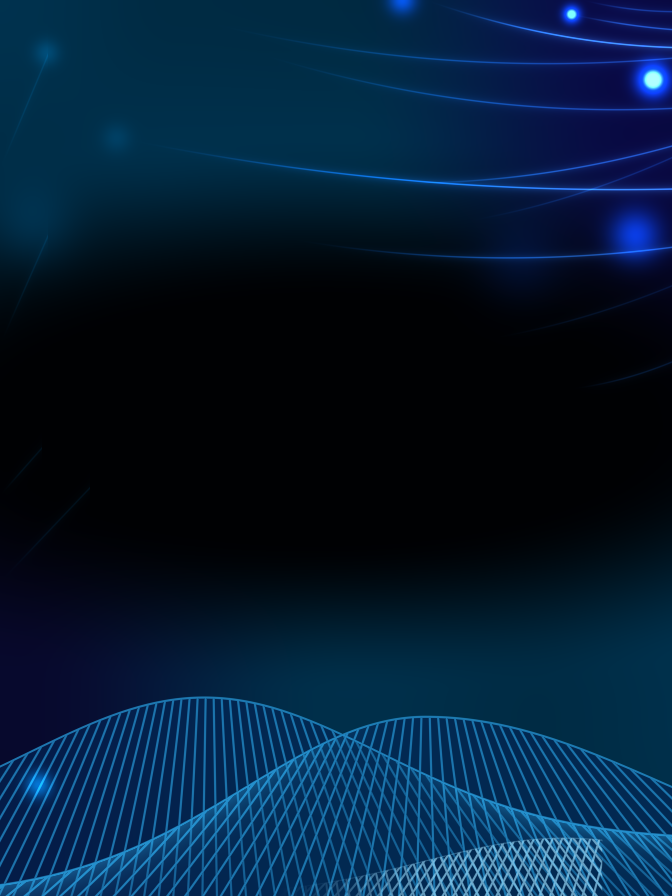
Give the GLSL for this background, as a Shadertoy shader.

```glsl
// Dark blue technology backdrop: teal and navy haze around a black oval,
// thin light arcs with glowing nodes above, and fanned rib sheets below.
// Sheets are bell curves filled with rays that spread from a hidden apex.

const float ASPECT = 0.75;
const float RIB_HALF = 0.0012;
const vec3 TEAL = vec3(0.0, 0.175, 0.275);
const vec3 NAVY = vec3(0.035, 0.035, 0.27);
const vec3 DEEP_NAVY = vec3(0.03, 0.035, 0.18);
const vec3 NIGHT = vec3(0.0, 0.003, 0.012);
const vec3 SHEET_FILL = vec3(0.01, 0.15, 0.34);
const vec3 RIB_COLOR = vec3(0.14, 0.56, 0.80);
const vec3 ARC_COLOR = vec3(0.06, 0.38, 0.82);
const vec3 PALE = vec3(0.62, 0.88, 1.0);
const vec2 OVAL_CENTER = vec2(0.36, 0.525);
const vec2 APEX_LEFT = vec2(0.234, 0.492);
const vec2 APEX_RIGHT = vec2(0.475, 0.375);

// Arcs: start and end, then sag and brightness
const int ARCS = 11;
const vec4 ARC_ENDS[ARCS] = vec4[ARCS](
    vec4(0.475, 1.0, 0.75, 0.947), vec4(0.638, 0.984, 0.75, 0.967),
    vec4(0.65, 1.0, 0.75, 0.987), vec4(0.234, 0.974, 0.75, 0.935),
    vec4(0.286, 0.941, 0.75, 0.879), vec4(0.143, 0.844, 0.75, 0.789),
    vec4(0.43, 0.796, 0.75, 0.837), vec4(0.325, 0.733, 0.75, 0.724),
    vec4(0.52, 0.753, 0.75, 0.824), vec4(0.547, 0.622, 0.75, 0.681),
    vec4(0.638, 0.566, 0.75, 0.596));
const vec2 ARC_STYLE[ARCS] = vec2[ARCS](
    vec2(0.011, 1.0), vec2(0.002, 0.6), vec2(0.003, 0.4), vec2(0.021, 0.45),
    vec2(0.021, 0.5), vec2(0.017, 0.9), vec2(0.012, 0.6), vec2(0.016, 0.6),
    vec2(0.008, 0.25), vec2(0.006, 0.15), vec2(0.004, 0.2));

// Faint straight streaks on the left: start and end
const int STREAKS = 4;
const vec4 STREAK_ENDS[STREAKS] = vec4[STREAKS](
    vec4(0.0, 0.811, 0.052, 0.935), vec4(0.0, 0.615, 0.052, 0.733),
    vec4(0.0, 0.35, 0.098, 0.453), vec4(0.0, 0.447, 0.046, 0.499));

// Nodes: position, radius, strength (above one gives a pale core)
const int NODES = 9;
const vec4 NODE[NODES] = vec4[NODES](
    vec4(0.729, 0.911, 0.017, 2.0), vec4(0.638, 0.984, 0.009, 1.7),
    vec4(0.709, 0.737, 0.027, 0.85), vec4(0.449, 1.0, 0.015, 0.8),
    vec4(0.052, 0.941, 0.014, 0.3), vec4(0.043, 0.124, 0.014, 1.0),
    vec4(0.13, 0.846, 0.016, 0.18), vec4(0.039, 0.746, 0.045, 0.2),
    vec4(0.58, 0.707, 0.045, 0.14));

float hash(vec2 p) { return fract(sin(dot(p, vec2(127.1, 311.7))) * 43758.5453); }

float noise(vec2 p) {
    vec2 i = floor(p), f = fract(p);
    f = f * f * (3.0 - 2.0 * f);
    return mix(mix(hash(i), hash(i + vec2(1, 0)), f.x),
               mix(hash(i + vec2(0, 1)), hash(i + vec2(1, 1)), f.x), f.y);
}

float bell(float x, float center, float width) {
    float k = (x - center) / width;
    return exp(-k * k);
}

float stroke(float d, float halfWidth, float px) {
    return 1.0 - smoothstep(halfWidth - 0.7 * px, halfWidth + 0.7 * px, abs(d));
}

// Sagging curve that brightens from its start to its end
float arc(vec2 p, vec4 ends, float sag, float px) {
    float span = ends.z - ends.x, t = (p.x - ends.x) / span;
    float y = mix(ends.y, ends.w, t) - 4.0 * sag * t * (1.0 - t);
    float slope = (ends.w - ends.y - 4.0 * sag * (1.0 - 2.0 * t)) / span;
    float d = (p.y - y) * inversesqrt(1.0 + slope * slope);
    float fade = smoothstep(0.0, 0.6, t) * step(t, 1.02);
    return fade * (0.75 * stroke(d, 0.0008, px) + 0.35 * exp(-abs(d) / 0.004));
}

// Evenly spaced rays spreading down from an apex
float ribs(vec2 p, vec2 apex, float spacing, float px) {
    float drop = max(apex.y - p.y, 0.01), u = (p.x - apex.x) / drop;
    float d = (fract(u / spacing) - 0.5) * spacing * drop * inversesqrt(1.0 + u * u);
    return stroke(d, RIB_HALF, px);
}

vec3 backdrop(vec2 p) {
    vec3 upper = mix(TEAL, NAVY, smoothstep(0.38, 0.72, p.x + 0.15 * (p.y - 0.9)));
    vec3 lower = mix(DEEP_NAVY, TEAL, smoothstep(0.02, 0.38, p.x));
    vec3 haze = mix(lower, upper, smoothstep(0.4, 0.6, p.y));
    haze *= 0.92 + 0.22 * noise(p * 5.0);
    vec2 radii = vec2(0.42, p.y > OVAL_CENTER.y ? 0.165 : 0.15);
    return mix(NIGHT, haze, smoothstep(0.85, 2.0, length((p - OVAL_CENTER) / radii)));
}

vec3 addSheets(vec3 col, vec2 p, float px) {
    float crestA = 0.0625 + 0.159 * bell(p.x, 0.228, 0.28);
    float crestB = 0.2 * bell(p.x, 0.475, p.x < 0.475 ? 0.284 : 0.39);
    float inA = smoothstep(-px, px, crestA - p.y);
    float inB = smoothstep(-px, px, crestB - p.y);
    col = mix(col, SHEET_FILL, 0.65 * max(inA, inB));
    float rays = inA * mix(0.75, 0.55, inB) * ribs(p, APEX_LEFT, 0.033, px);
    rays = max(rays, 0.75 * inB * ribs(p, APEX_RIGHT, 0.053, px));
    // Crowded lines glow just under the crests
    float glow = inB * exp(-abs(crestB - p.y) / 0.022) * (1.0 - smoothstep(0.25, 0.45, p.x));
    glow += inA * exp(-abs(crestA - p.y) / 0.015) * smoothstep(0.38, 0.6, p.x);
    rays = max(rays, 0.8 * max(stroke(p.y - crestA, 0.0012, px), stroke(p.y - crestB, 0.0012, px)));
    col = mix(col, RIB_COLOR, min(rays + 0.5 * glow, 1.0));
    // Small pale lattice at the lower right
    float crestC = 0.065 * bell(p.x, 0.63, 0.22);
    float inC = smoothstep(-px, px, crestC - p.y) * (1.0 - smoothstep(0.672 - px, 0.672 + px, p.x));
    float lattice = max(ribs(p, vec2(0.3, 0.5), 0.024, px), ribs(p, vec2(0.8, 0.5), 0.024, px));
    lattice = max(lattice, 0.6 * stroke(p.y - crestC, 0.001, px));
    return mix(col, PALE, 0.65 * inC * lattice * smoothstep(0.3, 0.5, p.x));
}

void mainImage(out vec4 fragColor, in vec2 fragCoord) {
    vec2 p = fragCoord / iResolution.xy * vec2(ASPECT, 1.0);
    float px = 1.0 / iResolution.y;
    vec3 col = addSheets(backdrop(p), p, px);
    for (int i = 0; i < ARCS; i++) {
        float light = ARC_STYLE[i].y * arc(p, ARC_ENDS[i], ARC_STYLE[i].x, px);
        col += light * mix(ARC_COLOR, PALE, 0.3 * ARC_STYLE[i].y * smoothstep(0.4, 0.7, p.x));
    }
    for (int i = 0; i < STREAKS; i++)
        col += 0.16 * TEAL * 2.0 * arc(p, STREAK_ENDS[i], 0.0, px);
    for (int i = 0; i < NODES; i++) {
        float d = length(p - NODE[i].xy) / NODE[i].z;
        vec3 tint = mix(vec3(0.0, 0.35, 0.55), vec3(0.02, 0.25, 0.85), smoothstep(0.2, 0.45, NODE[i].x));
        col += tint * NODE[i].w * exp(-d * d);
        col += PALE * max(NODE[i].w - 1.0, 0.0) * (1.0 - smoothstep(0.35, 0.75, d));
    }
    fragColor = vec4(clamp(col, 0.0, 1.0), 1.0);
}
```
